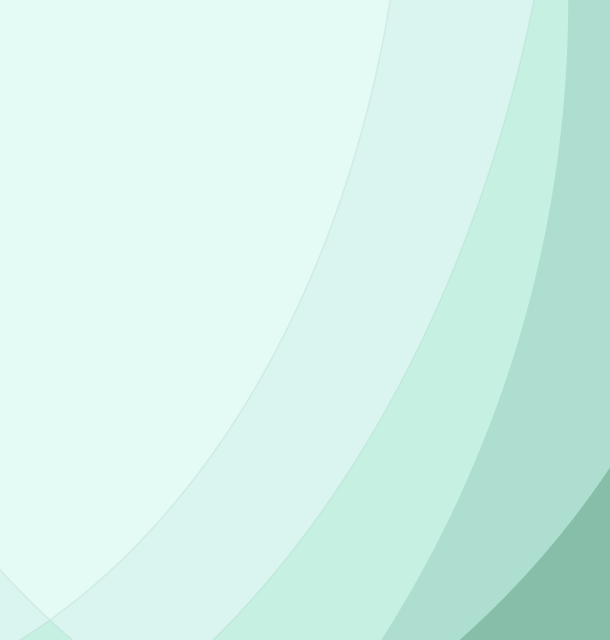
This background is drawn by a WebGL 1 fragment shader. Its source:

```glsl
precision highp float;
// Soft mint background of large overlapping curved sheets, darkening to the lower right.

uniform vec2 u_resolution;

// Approximate signed distance to an ellipse, positive outside.
float ellipse(vec2 p, vec2 center, vec2 radii) {
  vec2 q = p - center;
  float k = length(q / radii);
  return k * (k - 1.0) / length(q / (radii * radii));
}

// Antialiased coverage of the area outside an edge.
float outside(float d) {
  return clamp(d * u_resolution.y + 0.5, 0.0, 1.0);
}

// Faint hairline along an edge.
float hairline(float d) {
  float pixel = 1.0 / u_resolution.y;
  return 0.3 * (1.0 - smoothstep(0.0, 0.0006 + pixel, abs(d)));
}

void main() {
  vec2 p = gl_FragCoord.xy / u_resolution.y;

  // Edges of the sheets, from the palest to the darkest
  float paleEdge = ellipse(p, vec2(-0.369, 1.3285), vec2(1.0049, 1.4484));
  float bandEdge = ellipse(p, vec2(-0.3841, 1.5052), vec2(1.2679, 1.8251));
  float mintEdge = ellipse(p, vec2(-0.9792, 1.0), vec2(1.867, 1.862));
  float tealEdge = ellipse(p, vec2(-0.2193, 1.0495), vec2(1.4093, 1.4055));
  float cornerEdge = ellipse(p, vec2(0.9674, 0.9844), vec2(1.3056, 1.3021));

  // The lower left corner deepens each sheet it crosses
  float band = outside(paleEdge);
  float corner = outside(cornerEdge);
  vec3 color = vec3(0.894, 0.98, 0.96);
  color = mix(color, vec3(0.853, 0.961, 0.94), max(band, corner));
  color = mix(color, vec3(0.778, 0.94, 0.886), max(outside(bandEdge), band * corner));

  // Hairlines on the translucent sheets
  float line = max(hairline(paleEdge), max(hairline(bandEdge), hairline(cornerEdge)));
  color = mix(color, vec3(0.66, 0.8, 0.75), line);

  // Opaque darker sheets
  color = mix(color, vec3(0.682, 0.871, 0.816), outside(mintEdge));
  color = mix(color, vec3(0.53, 0.747, 0.668), outside(tealEdge));

  gl_FragColor = vec4(color, 1.0);
}
```
